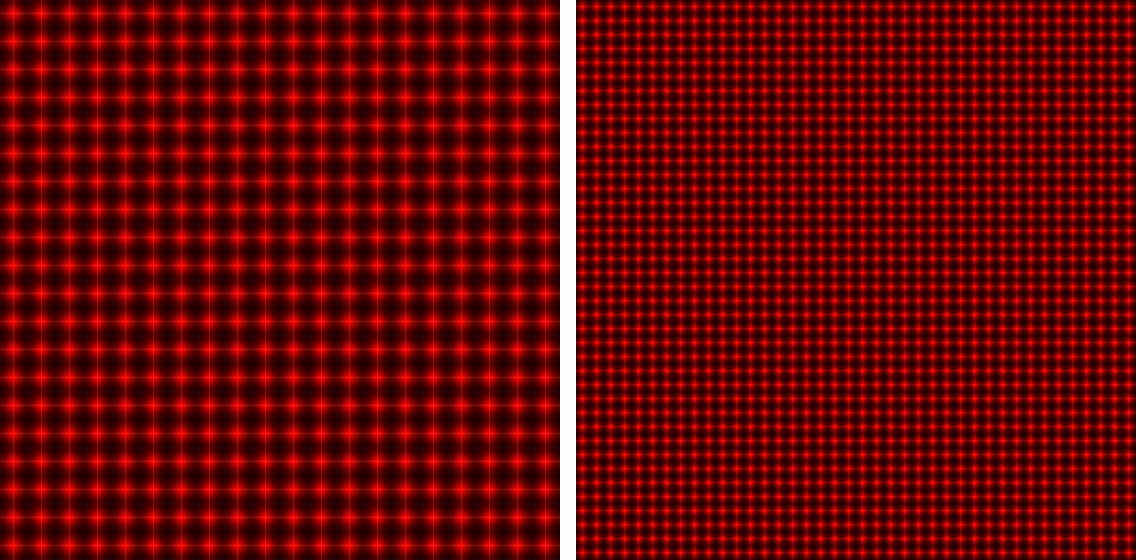
Left, the tile; right, the same tile 2 across and 2 down.
A WebGL 2 fragment shader for this pattern:

```glsl
#version 300 es
precision highp float;

uniform vec2 u_resolution;
out vec4 fragColor;

const float TAU = 6.2831853;
const float REPEATS = 20.0;
const vec2 NODE = vec2(0.48, 0.52);
const vec3 GLOW_RED = vec3(0.36, 0.002, 0.002);
const vec3 THREAD_TINT = vec3(0.12, 0.09, 0.07);

// Signed offset from the nearest node, in cells
vec2 nodeOffset(vec2 uv, float repeats, vec2 node) {
    return fract(uv * repeats - node + 0.5) - 0.5;
}

// Smooth periodic glow: peaks at nodes, dark between them
float glow(vec2 offset, float contrast) {
    vec2 wave = cos(TAU * offset);
    return exp(contrast * (wave.x + wave.y));
}

// Share of each pixel covered by a line through offset zero
vec2 lineCoverage(vec2 offset, float halfWidth, vec2 pixel) {
    vec2 upper = clamp(offset + 0.5 * pixel, -halfWidth, halfWidth);
    vec2 lower = clamp(offset - 0.5 * pixel, -halfWidth, halfWidth);
    return (upper - lower) / pixel;
}

void main() {
    vec2 uv = gl_FragCoord.xy / u_resolution;
    vec2 pixel = REPEATS / u_resolution;
    vec2 offset = nodeOffset(uv, REPEATS, NODE);

    // Soft red glow
    float light = glow(offset, 0.46);
    vec3 color = GLOW_RED * light;

    // Fine threads: upright ones fainter than level ones
    vec2 threads = lineCoverage(offset, 0.025, pixel) * vec2(0.8, 1.0);
    float thread = max(threads.x, threads.y);
    color += THREAD_TINT * thread * mix(0.7, 1.0, min(light * 0.5, 1.0));

    fragColor = vec4(clamp(color, 0.0, 1.0), 1.0);
}
```
